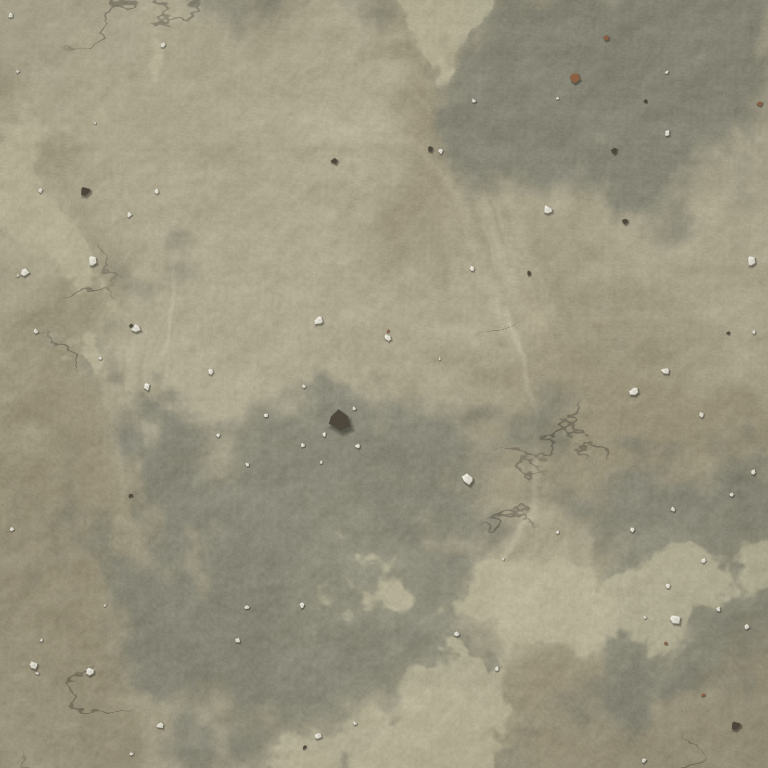
Give the GLSL for this texture, as a Shadertoy shader.

```glsl
// Weathered mudstone: a tan slab with soft grey stains, crisp pale crusts,
// curved sediment bands around a broad hollow, and scattered white pebbles.
// Layers of warped fbm noise set the colour; jittered grids place the stones.

float hash(vec2 p) {
    return fract(sin(dot(p, vec2(127.1, 311.7))) * 43758.5453);
}

float noise(vec2 p) {
    vec2 i = floor(p), f = fract(p);
    f = f * f * (3.0 - 2.0 * f);
    return mix(mix(hash(i), hash(i + vec2(1, 0)), f.x),
               mix(hash(i + vec2(0, 1)), hash(i + vec2(1, 1)), f.x), f.y);
}

float fbm(vec2 p) {
    float sum = 0.0, amp = 0.5;
    for (int i = 0; i < 6; i++) {
        sum += amp * noise(p);
        p = mat2(1.6, 1.2, -1.2, 1.6) * p + 7.3;
        amp *= 0.5;
    }
    return sum;
}

// Signed distance to an angular stone made of randomly offset half planes
float stone(vec2 q, float radius, float seed) {
    float d = -radius;
    for (int i = 0; i < 6; i++) {
        float k = float(i);
        float a = (k + 0.6 * hash(vec2(seed, k))) * 1.047 + seed * 6.28;
        d = max(d, dot(q, vec2(cos(a), sin(a))) - radius * (0.6 + 0.5 * hash(vec2(k, seed))));
    }
    return d;
}

// Lays one grid of stones with small contact shadows over the ground
vec3 addStones(vec3 ground, vec2 p, float cells, float radius, float chance, float px) {
    vec2 id = floor(p * cells);
    float seed = hash(id + cells);
    float cluster = smoothstep(0.3, 0.7, noise(id / cells * 6.0 + 31.0));
    if (seed > chance * (0.4 + 1.2 * cluster)) return ground;

    vec2 jitter = 0.25 + 0.5 * vec2(hash(id + 3.7), hash(id + 9.2));
    vec2 q = p - (id + jitter) / cells;
    float r = radius * mix(0.55, 1.15, hash(id + 5.1));
    float shape = hash(id + 2.4);
    float d = stone(q, r, shape);
    float shadow = stone(q - vec2(0.25, -0.4) * r, r, shape);
    ground *= 1.0 - 0.35 * smoothstep(0.3 * r + px, -0.2 * r, shadow);

    float facet = 0.09 * dot(q, vec2(-0.5, 0.8)) / r + 0.08 * (noise(q * 3.0 / r + 8.0) - 0.5);
    vec3 tone = vec3(0.86, 0.85, 0.80) + facet;
    float kind = hash(id + 6.6);
    if (kind < 0.12) tone = vec3(0.30, 0.28, 0.23);
    else if (kind < 0.2) tone = vec3(0.55, 0.38, 0.27);
    return mix(ground, tone, smoothstep(px, -px, d));
}

void mainImage(out vec4 fragColor, in vec2 fragCoord) {
    vec2 p = fragCoord / iResolution.y;
    float px = 0.8 / iResolution.y;
    vec2 warp = vec2(fbm(p * 3.0 + 4.0), fbm(p * 3.0 + 19.0)) - 0.5;

    // Tan ground with broad warm and light drifts
    float drift = fbm(p * 5.0 + warp * 2.0 + 50.0);
    vec3 color = mix(vec3(0.595, 0.565, 0.475), vec3(0.675, 0.65, 0.56),
                     smoothstep(0.3, 0.66, drift));

    // Sediment bands bending around the hollow
    vec2 h = (p - vec2(0.45, 0.52)) * vec2(1.0, 0.72) + warp * 0.16;
    float ring = length(h);
    float along = atan(h.y, h.x);
    float band = smoothstep(0.17, 0.25, ring) * smoothstep(0.4, 0.29, ring);
    band *= smoothstep(0.35, 0.62, noise(p * 4.5 + 13.0));
    float streak = noise(vec2(ring * 70.0, sin(along) * 3.0))
                 + 0.6 * noise(vec2(ring * 190.0, cos(along) * 5.0 + 20.0)) - 0.8;
    color += band * (0.012 + 0.055 * streak) * vec3(1.0, 0.98, 0.88);
    float seam = abs(ring - 0.255 - 0.03 * (noise(p * 9.0) - 0.5));
    color += 0.05 * smoothstep(0.006, 0.0, seam) * smoothstep(0.4, 0.7, noise(p * 7.0 + 41.0));

    // Cool grey stains with mottled edges
    float stainField = fbm(p * 4.6 + warp * 0.9 + 83.0) + 0.07 * (noise(p * 45.0) - 0.5);
    float stain = smoothstep(0.50, 0.65, stainField);
    color = mix(color, vec3(0.505, 0.502, 0.445), 0.85 * stain);

    // Pale dried crusts, crisp at the rim and patchy inside
    float crustField = fbm(p * 5.2 + warp * 0.8 + 127.0);
    float crust = smoothstep(0.635, 0.665, crustField);
    float haze = smoothstep(0.54, 0.68, crustField);
    color = mix(color, vec3(0.715, 0.695, 0.59), 0.25 * haze + 0.6 * crust);

    // Short hairline cracks
    float crackLine = abs(fbm(p * vec2(5.0, 8.0) + 61.0) - 0.5);
    float crackMask = smoothstep(0.72, 0.85, noise(p * 9.0 + 71.0));
    color *= 1.0 - 0.22 * crackMask * smoothstep(0.008, 0.001, crackLine);

    // Rough relief and sandy grain
    float relief = fbm(p * 38.0) - fbm(p * 38.0 + vec2(-0.12, 0.2));
    float grain = 0.6 * noise(p * 420.0) + 0.4 * noise(p * 190.0 + 5.0) - 0.5;
    color += 0.12 * relief + 0.055 * grain + 0.05 * (fbm(p * 26.0 + 9.0) - 0.5);

    // Pebbles from sparse and large to many and tiny
    color = addStones(color, p, 6.0, 0.011, 0.07, px);
    color = addStones(color, p, 13.0, 0.0055, 0.16, px);
    color = addStones(color, p, 27.0, 0.003, 0.06, px);

    // Slight fall-off toward the corners
    vec2 c = fragCoord / iResolution.xy - 0.5;
    color *= 1.02 - 0.14 * dot(c, c);
    fragColor = vec4(clamp(color, 0.0, 1.0), 1.0);
}
```
